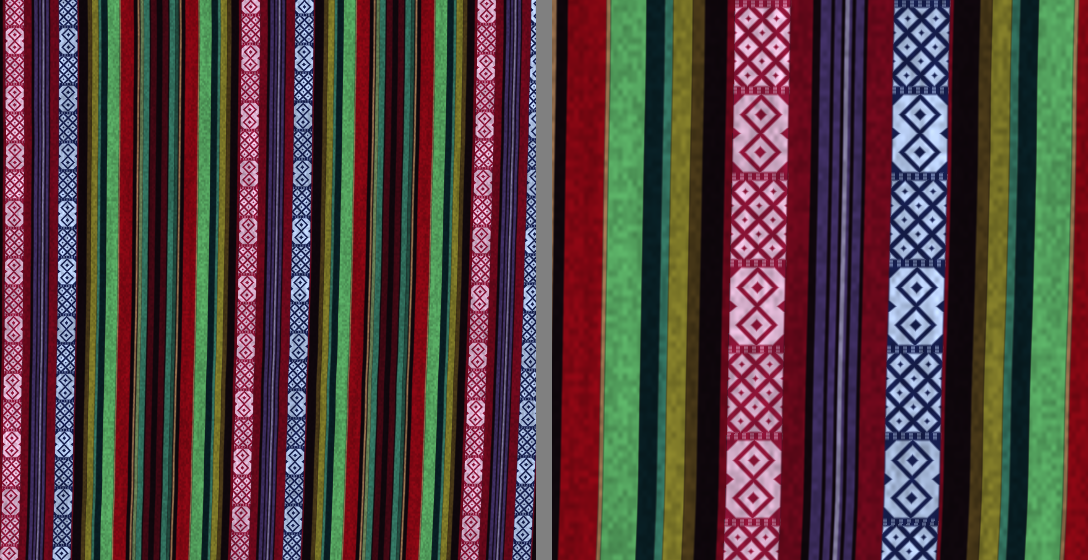
Left, the full canvas; right, a detail of the centre.
This texture is drawn by a Shadertoy shader. Its source:

```glsl
// Striped handwoven cloth: a warp of coloured stripes repeats across, each repeat
// carrying a rose and a blue ribbon of alternating flower and lattice motifs.
// Stripes are soft intervals on a 0..100 axis; motifs are diamond distances.

const float PITCH = 0.1029;      // height of one flower + lattice pair
const float MIRROR = 65.4;       // axis of the symmetric green and red group
const float RIBBON = 8.0;        // ribbon width on the stripe axis

const vec3 BLACK  = vec3(0.055, 0.025, 0.045);
const vec3 RED    = vec3(0.50, 0.025, 0.07);
const vec3 MAROON = vec3(0.24, 0.03, 0.07);
const vec3 CRIMSON = vec3(0.40, 0.03, 0.10);
const vec3 GREEN  = vec3(0.32, 0.62, 0.36);
const vec3 OLIVE  = vec3(0.47, 0.45, 0.15);
const vec3 BROWN  = vec3(0.27, 0.21, 0.09);
const vec3 TEAL   = vec3(0.19, 0.43, 0.36);
const vec3 DEEP_TEAL = vec3(0.03, 0.11, 0.13);
const vec3 SAGE   = vec3(0.38, 0.47, 0.31);
const vec3 TAN    = vec3(0.57, 0.42, 0.29);
const vec3 PURPLE = vec3(0.23, 0.17, 0.36);
const vec3 SILVER = vec3(0.48, 0.46, 0.58);
const vec3 ROSE   = vec3(0.52, 0.07, 0.20);
const vec3 PINK   = vec3(0.84, 0.69, 0.80);
const vec3 NAVY   = vec3(0.08, 0.11, 0.29);
const vec3 ICE    = vec3(0.69, 0.77, 0.91);

float hash(vec2 p) {
    vec3 q = fract(p.xyx * 0.1031);
    q += dot(q, q.yzx + 33.33);
    return fract((q.x + q.y) * q.z);
}

float noise(vec2 p) {
    vec2 i = floor(p), f = fract(p);
    f = f * f * (3.0 - 2.0 * f);
    return mix(mix(hash(i), hash(i + vec2(1, 0)), f.x),
               mix(hash(i + vec2(0, 1)), hash(i + vec2(1, 1)), f.x), f.y);
}

// Soft coverage of the interval a..b
float span(float t, float a, float b, float soft) {
    return smoothstep(a - soft, a + soft, t) * (1.0 - smoothstep(b - soft, b + soft, t));
}

void stripe(inout vec3 col, float t, float a, float b, float soft, vec3 tint) {
    col = mix(col, tint, span(t, a, b, soft));
}

// Octagonal flower with two dotted diamonds and notched sides
float flower(vec2 p, float e) {
    vec2 a = abs(p);
    float body = max(max(a.x - 0.98, a.y - 1.36), a.x + a.y - 1.95);
    float d = a.x + abs(a.y - 0.66);
    float lines = min(abs(d - 0.64) - 0.11, d - 0.20);
    float notch = a.y * 1.2 + 0.72 - a.x;
    return smoothstep(-e, e, min(min(lines, notch), -body));
}

// Crossed diagonals with a dot in each opening
float lattice(vec2 p, float e) {
    vec2 g = abs(fract(vec2(p.x + p.y, p.x - p.y) + 0.5) - 0.5);
    float lines = min(g.x, g.y) - 0.13;
    float dotGap = 0.09 - min(g.x, g.y) + 0.32;
    float frame = min(0.98 - abs(p.x), 1.38 - abs(p.y));
    return smoothstep(-e, e, min(min(lines, dotGap), frame));
}

// Ribbon of motifs; v is whole at the flower centres
void ribbon(inout vec3 col, float t, float start, float v, float soft, vec3 ground, vec3 thread) {
    float x = (t - start) / RIBBON * 2.0 - 1.0;
    float cell = floor(2.0 * v + 0.5);
    vec2 p = vec2(x, (fract(2.0 * v + 0.5) * 2.0 - 1.0) * 1.52);
    float e = 0.04 + soft * 0.13;
    float motif = mod(cell, 2.0) < 0.5 ? flower(p, e) : lattice(p, e);
    float seam = span(abs(p.y), 1.40, 1.52, e) * step(0.5, fract(x * 3.5));
    float wear = 0.9 + 0.15 * hash(vec2(cell + 40.0, start));
    vec3 woven = mix(ground, thread * wear, max(motif, 0.5 * seam));
    stripe(col, t, start, start + RIBBON, soft, woven);
}

void mainImage(out vec4 fragColor, in vec2 fragCoord) {
    vec2 uv = fragCoord / iResolution.xy;

    // Slightly fanned, bowed and wavering warp
    float period = mix(0.4292, 0.4407, uv.y);
    float left = 0.0095 * uv.y + 0.016 * uv.y * (1.0 - uv.y);
    left += 0.0012 * (noise(vec2(uv.x * 5.0, uv.y * 16.0)) - 0.5);
    float warp = (uv.x - left) / period;
    float column = floor(warp);
    float t = fract(warp) * 100.0;
    float soft = 0.12 + 60.0 / (period * iResolution.x);

    // Mirrored group: teal, tan, red, green and olive
    float m = abs(t - MIRROR);
    vec3 col = BLACK;
    stripe(col, m, 1.2, 3.7, soft, MAROON);
    stripe(col, m, 4.2, 6.7, soft, TEAL);
    stripe(col, m, 6.7, 8.1, soft, t < MIRROR ? SAGE : TEAL * 0.65);
    stripe(col, m, 8.5, 9.3, soft, TAN);
    stripe(col, m, 10.9, 16.4, soft, RED);
    stripe(col, m, 16.4, 17.0, soft, TAN);
    stripe(col, m, 17.0, 22.1, soft, GREEN);
    stripe(col, m, 22.1, 24.7, soft, DEEP_TEAL);
    stripe(col, m, 24.7, 25.9, soft, TEAL);
    stripe(col, m, 25.9, 28.7, soft, OLIVE);
    stripe(col, m, 28.7, 30.4, soft, BROWN);

    // Crimson borders and the purple band between the ribbons
    stripe(col, t, 8.0, 11.2, soft, CRIMSON);
    stripe(col, t, 12.3, 18.5, soft, PURPLE);
    for (float i = 0.0; i < 3.0; i++)
        stripe(col, t, 13.8 + 1.5 * i, 14.3 + 1.5 * i, soft, BLACK);
    stripe(col, t, 15.8, 16.4, soft, SILVER);
    stripe(col, t, 19.0, 31.2, soft, CRIMSON);
    stripe(col, t, 99.0, 101.0, soft, CRIMSON);

    // Motifs slip downward from column to column
    float slip = column * (0.37 - 0.07 * column);
    float v = (uv.y - 0.721) / PITCH + slip;
    ribbon(col, t, 0.0, v, soft, ROSE, PINK);
    ribbon(col, t, 22.7, v, soft, NAVY, ICE);

    // Thread grain and uneven dye
    float grain = noise(uv * vec2(330.0, 260.0));
    float dye = noise(vec2(warp * 60.0, uv.y * 9.0));
    col *= 0.80 + 0.26 * grain + 0.14 * dye;
    fragColor = vec4(clamp(col, 0.0, 1.0), 1.0);
}
```
